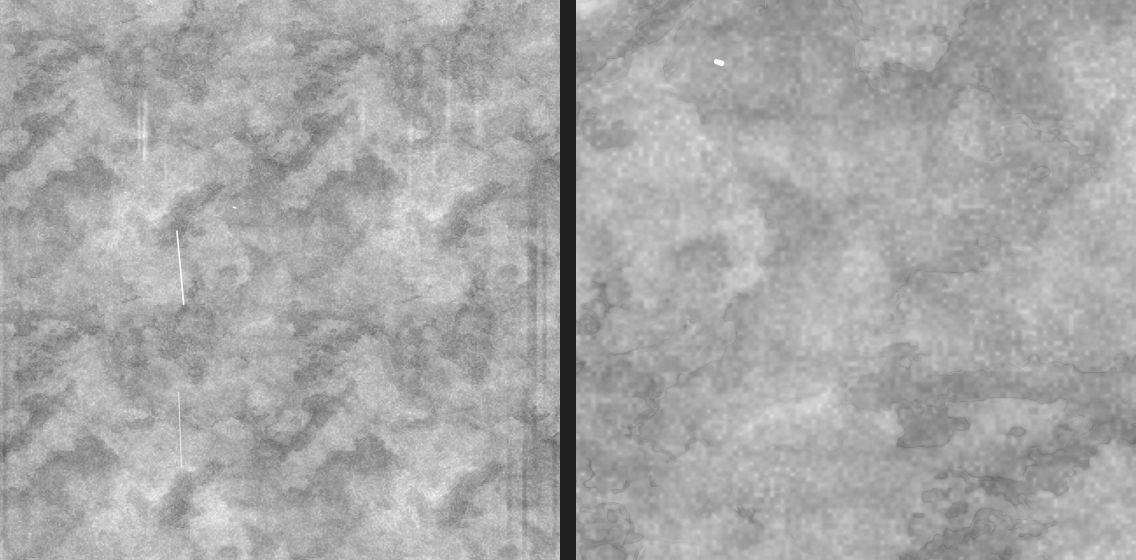
Left: the whole. Right: its middle third, enlarged.
Reproduce this texture procedurally as a WebGL 1 fragment shader.

```glsl
precision highp float;
uniform vec2 u_resolution;

const float REPEATS = 2.0;            // plaster tiles per canvas side
const vec2 BLOTCH_CELLS = vec2(4.0, 5.0);
const float BASE_GREY = 0.695;
const float CLOUD_CONTRAST = 0.44;
const float STAIN_CONTRAST = 0.075;
const float MOTTLE_CONTRAST = 0.16;
const float GRAIN_CONTRAST = 0.085;
const float RIM_DARKNESS = 0.05;
const float WARP = 0.45;
const float GRAIN_CELLS = 320.0;
const float STREAK_LIGHT = 0.13;
const float DRIP_DARKNESS = 0.11;
const int STREAKS = 18;
const int OCTAVES = 6;
const float GAIN = 0.57;

float hash(vec2 p) {
  vec3 q = fract(p.xyx * 0.1031);
  q += dot(q, q.yzx + 33.33);
  return fract((q.x + q.y) * q.z);
}

// Value noise that wraps after the given whole number of cells
float noise(vec2 p, vec2 cells, float seed) {
  vec2 i = floor(p);
  vec2 f = p - i;
  f = f * f * f * (f * (f * 6.0 - 15.0) + 10.0);
  vec2 a = mod(i, cells) + seed;
  vec2 b = mod(i + 1.0, cells) + seed;
  return mix(mix(hash(a), hash(vec2(b.x, a.y)), f.x),
             mix(hash(vec2(a.x, b.y)), hash(b), f.x), f.y);
}

float fbm(vec2 p, vec2 cells, float seed) {
  float sum = 0.0, total = 0.0, amplitude = 1.0;
  for (int i = 0; i < OCTAVES; i++) {
    sum += amplitude * noise(p * cells + 0.37 * float(i), cells, seed);
    total += amplitude;
    amplitude *= GAIN;
    cells *= 2.0;
    seed += 17.0;
  }
  return sum / total;
}

// Shortest offset on the wrapping canvas
vec2 wrapped(vec2 d) {
  return fract(d + 0.5) - 0.5;
}

float scratch(vec2 uv, vec2 start, vec2 span, float width) {
  vec2 d = wrapped(uv - start - 0.5 * span) + 0.5 * span;
  float along = clamp(dot(d, span) / dot(span, span), 0.0, 1.0);
  float soft = 0.7 / u_resolution.y;
  return 1.0 - smoothstep(width - soft, width + soft, length(d - span * along));
}

float plaster(vec2 p) {
  vec2 warp = vec2(fbm(p, BLOTCH_CELLS, 11.0), fbm(p, BLOTCH_CELLS, 53.0)) - 0.5;
  vec2 q = p + WARP * warp;
  float cloud = fbm(q, BLOTCH_CELLS, 101.0);
  float stain = fbm(q + 0.15 * warp.yx, BLOTCH_CELLS, 211.0);
  float mottle = fbm(p, BLOTCH_CELLS * 6.0, 307.0);
  float rim = 1.0 - smoothstep(0.0, 0.018, abs(stain - 0.46));
  float grey = BASE_GREY + CLOUD_CONTRAST * (cloud - 0.5);
  grey += STAIN_CONTRAST * (smoothstep(0.43, 0.56, stain) - 0.5);
  grey += MOTTLE_CONTRAST * (mottle - 0.5);
  return grey - RIM_DARKNESS * rim * smoothstep(0.52, 0.4, cloud);
}

// Pale vertical brush marks in the upper part
float streaks(vec2 uv) {
  float light = 0.0;
  for (int i = 0; i < STREAKS; i++) {
    float n = float(i);
    float h = hash(vec2(n, 7.0));
    float x = i < 6 ? mix(0.15, 0.32, h) : mix(0.59, 0.96, h);
    float y = mix(0.72, 0.9, hash(vec2(n, 19.0)));
    float reach = mix(0.05, 0.13, hash(vec2(n, 31.0)));
    float width = mix(0.0015, 0.006, hash(vec2(n, 43.0)));
    vec2 d = wrapped(uv - vec2(x, y));
    float fade = smoothstep(-reach, -0.7 * reach, d.y) * smoothstep(reach, -0.5 * reach, d.y);
    light += fade * exp(-d.x * d.x / (width * width)) * mix(0.4, 1.0, hash(vec2(n, 59.0)));
  }
  return min(light, 1.3);
}

void main() {
  vec2 uv = gl_FragCoord.xy / u_resolution;
  float grey = plaster(uv * REPEATS);

  // Fine grain and pale specks
  float grain = noise(uv * GRAIN_CELLS, vec2(GRAIN_CELLS), 401.0);
  float patches = noise(uv * 24.0, vec2(24.0), 503.0);
  grey += GRAIN_CONTRAST * (grain - 0.5);
  grey += 0.05 * smoothstep(0.78, 0.95, grain) * patches;

  // Pale streaks, and dark drips near the right side
  float ragged = noise(uv * vec2(160.0, 12.0), vec2(160.0, 12.0), 601.0);
  grey += STREAK_LIGHT * streaks(uv) * mix(0.6, 1.1, ragged);
  vec2 drip = wrapped(uv - vec2(0.95, 0.32));
  float columns = noise(uv * vec2(110.0, 2.0), vec2(110.0, 2.0), 701.0);
  float dripArea = smoothstep(0.13, 0.02, abs(drip.x)) * smoothstep(0.42, 0.2, abs(drip.y));
  grey -= DRIP_DARKNESS * dripArea * smoothstep(0.3, 0.9, columns);

  // Rubbed patch with a straight upper edge
  vec2 rub = wrapped(uv - vec2(0.38, 0.09));
  float glow = exp(-dot(rub, rub) / 0.0045) * smoothstep(0.078, 0.074, rub.y);
  grey += 0.1 * glow * smoothstep(-0.045, -0.03, rub.x);

  // Thin scratches and one chip
  float marks = scratch(uv, vec2(0.316, 0.587), vec2(0.012, -0.13), 0.0015);
  marks = max(marks, 0.75 * scratch(uv, vec2(0.319, 0.299), vec2(0.005, -0.132), 0.001));
  marks = max(marks, scratch(uv, vec2(0.417, 0.63), vec2(0.003, -0.001), 0.0016));
  grey = mix(grey, 0.97, marks);

  gl_FragColor = vec4(vec3(clamp(grey, 0.0, 1.0)), 1.0);
}
```
